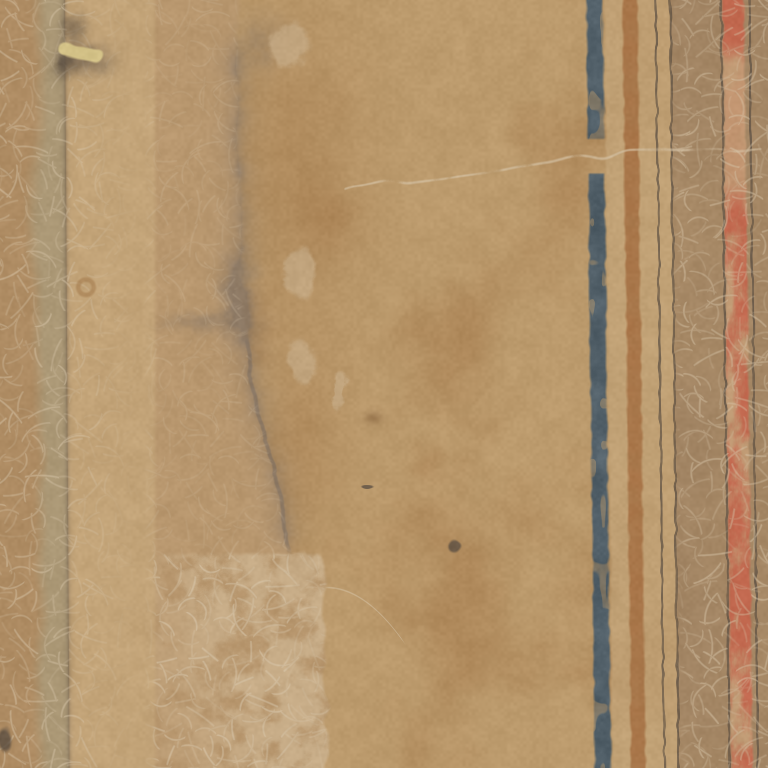
Give the GLSL for this texture, as a WebGL 2 fragment shader.

```glsl
#version 300 es
precision highp float;
uniform vec2 u_resolution;
out vec4 fragColor;

const vec3 PAPER = vec3(.735, .605, .425);
const vec3 STAIN = vec3(.655, .495, .315);
const vec3 CREAM = vec3(.765, .645, .475);
const vec3 TISSUE = vec3(.72, .59, .43);
const vec3 TORN = vec3(.775, .67, .525);
const vec3 BOARD = vec3(.68, .545, .385);
const vec3 HINGE = vec3(.67, .595, .46);
const vec3 BLUE = vec3(.32, .375, .41);
const vec3 BROWN = vec3(.645, .44, .265);
const vec3 TAUPE = vec3(.635, .52, .39);
const vec3 RED = vec3(.76, .41, .31);
const vec3 PINK = vec3(.755, .61, .46);
const vec3 INK = vec3(.36, .31, .26);
const vec3 BRUISE = vec3(.5, .44, .385);
const vec3 FIBRE = vec3(.83, .76, .65);
const vec3 THREAD = vec3(.83, .76, .53);
const float LEAN = .011; // drift of the rules, top to bottom
const float FIBRE_WIDTH = .0011;

vec3 col = PAPER;

void paint(vec3 color, float cover) { col = mix(col, color, clamp(cover, 0., 1.)); }

float hash(vec2 p) { return fract(sin(dot(p, vec2(127.1, 311.7))) * 43758.5); }

float noise(vec2 p) {
  vec2 i = floor(p), f = fract(p);
  f = f * f * (3. - 2. * f);
  return mix(mix(hash(i), hash(i + vec2(1, 0)), f.x),
             mix(hash(i + vec2(0, 1)), hash(i + 1.), f.x), f.y);
}

float fbm(vec2 p) {
  float sum = 0., amp = .5;
  for (int i = 0; i < 5; i++, amp *= .5, p = p * 2.03 + 17.3) sum += amp * noise(p);
  return sum;
}

float band(float x, float a, float b, float soft) {
  return smoothstep(a - soft, a + soft, x) * (1. - smoothstep(b - soft, b + soft, x));
}

float line(float d, float halfWidth, float soft) {
  return 1. - smoothstep(halfWidth, halfWidth + soft, abs(d));
}

// Gaussian spot: center in xy, radius in zw
float blob(vec2 p, vec4 spot) {
  vec2 q = (p - spot.xy) / spot.zw;
  return exp(-dot(q, q));
}

float segment(vec2 p, vec2 a, vec2 b) {
  vec2 d = b - a;
  return length(p - a - d * clamp(dot(p - a, d) / dot(d, d), 0., 1.));
}

// Curved hairs, one per grid cell
float hairs(vec2 p, float density, float aa) {
  vec2 g = p * density;
  float cover = 0.;
  for (int k = 0; k < 9; k++) {
    vec2 id = floor(g) + vec2(k % 3 - 1, k / 3 - 1);
    float turn = 6.283 * hash(id + density), s = sin(turn), c = cos(turn);
    vec2 q = mat2(c, -s, s, c) * (g - id - vec2(hash(id + 3.1), hash(id + 7.7)));
    q.y += (hash(id + 5.3) - .5) * 1.6 * q.x * q.x;
    float d = length(vec2(max(abs(q.x) - .55, 0.), q.y)) / density;
    cover = max(cover, (.3 + .7 * hash(id + 9.2)) * line(d, 0., FIBRE_WIDTH + aa));
  }
  return cover;
}

void main() {
  vec2 uv = gl_FragCoord.xy / u_resolution;
  float aa = 1. / u_resolution.y, y = uv.y;
  float cloud = fbm(uv * 7.), grain = fbm(uv * 45.);
  float rough = (noise(uv * 90.) - .5) * .003;
  vec2 warped = uv + (vec2(fbm(uv * 35.), fbm(uv * 35. + 9.)) - .5) * .03;

  // Paper clouds and stains
  paint(STAIN, .65 * smoothstep(.42, .8, cloud));
  vec4 stains[4] = vec4[](vec4(.38, .78, .09, .2), vec4(.435, .725, .035, .03),
    vec4(.39, .42, .06, .13), vec4(.557, .395, .022, .022));
  for (int i = 0; i < 4; i++) paint(STAIN, .5 * blob(warped, stains[i]));

  // Tissue with a torn lower part
  float edge = .375 - .065 * smoothstep(.28, .62, y) + (fbm(vec2(y * 22., 2)) - .5) * .02;
  float tornEdge = .424 + (noise(vec2(y * 50., 4)) - .5) * .012;
  float torn = band(uv.x, .2, tornEdge, .003) * (1. - smoothstep(.274, .282, y + rough));
  float tissue = band(uv.x, .19, edge, .005);
  paint(TISSUE, tissue);
  paint(mix(TISSUE, TORN, smoothstep(.25, .6, grain)),
    torn * mix(.3, 1., smoothstep(.2, .34, uv.x + .2 * (cloud - .5))));

  // Grey bruise along the tissue edge
  float bruise = .6 * exp(-abs(uv.x - edge) / .013) * band(y, .29, .94, .025)
    + .7 * blob(warped, vec4(.31, .605, .02, .055))
    + .5 * blob(warped, vec4(.265, .577, .05, .012))
    + .45 * blob(warped, vec4(.335, .945, .03, .03));
  paint(BRUISE, min(bruise * (.25 + 1.1 * grain), .75));
  paint(BRUISE, .6 * line(uv.x - edge, .001, .003) * band(y, .285, .56, .01));

  // Pale abraded scraps
  vec4 scraps[5] = vec4[](vec4(.375, .94, .027, .027), vec4(.39, .642, .019, .035),
    vec4(.392, .528, .022, .03), vec4(.441, .487, .009, .026), vec4(.385, .255, .023, .026));
  for (int i = 0; i < 5; i++) paint(TORN, .75 * smoothstep(.3, .6, blob(warped, scraps[i])));

  // Cream fold and left board
  paint(CREAM, band(uv.x, .085, .202, .004) * mix(.8, 1., grain));
  float fold = uv.x - .09 + .006 * y;
  paint(mix(BOARD, HINGE, smoothstep(.035, .06, uv.x + .04 * (cloud - .5))),
    1. - smoothstep(-.002, .002, fold));
  paint(INK, .45 * exp(-abs(fold) / .0025));

  // Ruled stripes on the right
  float x = uv.x - LEAN * (1. - y) + rough, soft = aa + .001;
  paint(CREAM, .7 * band(x, .787, .872, soft));
  float chips = smoothstep(.8, .86, noise(uv * vec2(70, 38)));
  paint(BLUE + .07 * (grain - .5), band(x, .7635, .7845, soft)
    * (1. - band(y, .774, .819, .002)) * (1. - .45 * chips));
  paint(BROWN, band(x, .811, .8295, soft) * (.7 + .36 * grain));
  paint(TAUPE, band(x, .873, 1.1, soft) * (.75 + .4 * cloud));
  float red = smoothstep(.22, .55, fbm(uv * vec2(45, 22))) * (1. - .85 * band(y, .745, .93, .02));
  paint(mix(PINK, RED, red), band(x, .941, .969, soft));
  vec4 rules = vec4(.854, .8725, .939, .976);
  for (int i = 0; i < 4; i++) paint(INK, line(x - rules[i], .0008, aa) * (.45 + .5 * grain));

  // Loose fibres, crease and long hair
  float fuzzy = .5 * (1. - smoothstep(.08, .2, uv.x)) + .5 * smoothstep(.868, .885, x)
    + .22 * tissue + .4 * torn;
  paint(FIBRE, min(fuzzy, .6) * max(hairs(uv, 26., aa), hairs(uv, 44., aa)));
  vec2 wavy = uv + vec2(0, (noise(uv * 28.) - .5) * .012), bend = vec2(.77, .798);
  float crease = min(segment(wavy, vec2(.45, .753), bend), segment(wavy, bend, vec2(.99, .808)));
  paint(FIBRE, .65 * line(crease, 0., .003) * smoothstep(.2, .6, grain));
  float run = uv.x - .425;
  paint(FIBRE, .5 * line(y - .235 + 7. * run * run, 0., .002) * band(run, 0., .1, .004));

  // Specks and small marks
  vec4 marks[3] = vec4[](vec4(.592, .289, .009, .009), vec4(.478, .366, .009, .003),
    vec4(.006, .036, .011, .018));
  for (int i = 0; i < 3; i++) paint(INK, .8 * smoothstep(.3, .7, blob(uv + rough, marks[i])));
  paint(STAIN * .85, .7 * blob(uv, vec4(.486, .456, .011, .008)));
  paint(STAIN, .6 * line(length(uv - vec2(.112, .626)) - .01, .001, .004));

  // Binding thread in its dark hole
  paint(INK, .8 * blob(warped, vec4(.085, .922, .013, .02)));
  paint(INK, .55 * blob(warped, vec4(.112, .922, .028, .018)));
  paint(INK, .5 * blob(warped, vec4(.097, .96, .012, .016)));
  paint(THREAD, line(segment(uv, vec2(.085, .936), vec2(.126, .927)) + rough, .006, .004));

  col += .045 * (grain - .47) + .03 * (noise(uv * 240.) - .5);
  fragColor = vec4(col, 1);
}
```
